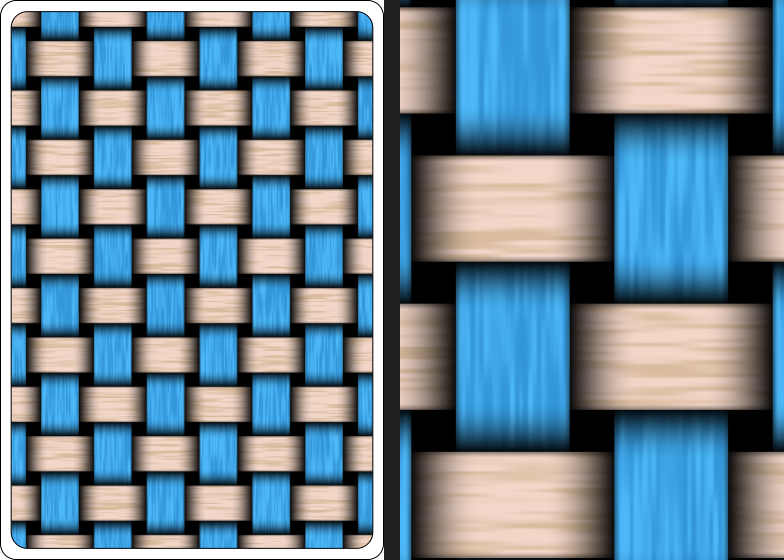
Left: the whole. Right: its middle third, enlarged.
Write a Shadertoy shader that draws this pattern.

```glsl
#define PITCH vec2(0.0943, 0.0882)
#define STRIP_HALF vec2(0.0339, 0.0316)
#define WEAVE_SHIFT vec2(0.0, -0.0016)
#define PANEL_HALF vec2(0.3229, 0.4792)
#define CORNER 0.029
#define LINE_WIDTH 0.0018
#define SHADE_LENGTH vec2(0.041, 0.031)
#define BEIGE vec3(0.95, 0.84, 0.785)
#define TAN vec3(0.85, 0.735, 0.62)
#define BLUE vec3(0.30, 0.72, 0.97)
#define DEEP_BLUE vec3(0.20, 0.59, 0.85)

float hash(vec2 p) {
    vec3 q = fract(p.xyx * vec3(0.1031, 0.1030, 0.0973));
    q += dot(q, q.yzx + 33.33);
    return fract((q.x + q.y) * q.z);
}

float noise(vec2 p) {
    vec2 i = floor(p), f = fract(p);
    f = f * f * (3.0 - 2.0 * f);
    return mix(mix(hash(i), hash(i + vec2(1, 0)), f.x),
               mix(hash(i + vec2(0, 1)), hash(i + vec2(1, 1)), f.x), f.y);
}

// Fine streaks running along the strip
float fibre(float along, float across) {
    return 0.6 * noise(vec2(along * 27.0, across * 380.0))
         + 0.4 * noise(vec2(along * 14.0, across * 170.0) + 57.0);
}

float roundedBox(vec2 p, vec2 halfSize, float radius) {
    vec2 q = abs(p) - halfSize + radius;
    return length(max(q, 0.0)) + min(max(q.x, q.y), 0.0) - radius;
}

float coverage(float dist, float pixel) {
    return clamp(0.5 - dist / pixel, 0.0, 1.0);
}

// Darkens a strip where it dips under its neighbour and along its sides
float stripShade(float toCover, float shadeLength, float side) {
    float rise = sin(1.5708 * clamp(toCover / shadeLength, 0.0, 1.0));
    float rim = smoothstep(-0.001, 0.004, -side);
    return mix(0.05, 1.0, rise) * mix(0.55, 1.0, rim);
}

vec3 weave(vec2 p, float pixel) {
    vec2 cell = p / PITCH;
    vec2 id = floor(cell);
    vec2 q = abs(fract(cell) - 0.5) * PITCH;
    vec2 side = q - STRIP_HALF;
    bool beigeOver = mod(id.x + id.y, 2.0) > 0.5;

    // Distance along each strip to the one that covers it
    vec2 openEnd = PITCH - STRIP_HALF - q;
    float beigeEnd = beigeOver ? openEnd.x : side.x;
    float blueEnd = beigeOver ? side.y : openEnd.y;

    vec3 beige = mix(TAN, BEIGE, smoothstep(0.15, 0.65, fibre(p.x, p.y)));
    vec3 blue = mix(DEEP_BLUE, BLUE, smoothstep(0.2, 0.8, fibre(p.y, p.x)));
    beige *= stripShade(beigeEnd, SHADE_LENGTH.x, side.y);
    blue *= stripShade(blueEnd, SHADE_LENGTH.y, side.x);

    float beigeMask = coverage(side.y, pixel);
    float blueMask = coverage(side.x, pixel);
    return beigeOver ? mix(blue * blueMask, beige, beigeMask)
                     : mix(beige * beigeMask, blue, blueMask);
}

void mainImage(out vec4 fragColor, in vec2 fragCoord) {
    float pixel = 1.0 / iResolution.y;
    vec2 p = (fragCoord - 0.5 * iResolution.xy) * pixel;
    vec2 cardHalf = 0.5 * iResolution.xy * pixel;

    // White card with a thin outer outline
    float card = roundedBox(p, cardHalf, CORNER);
    float outline = abs(card + 0.5 * LINE_WIDTH) - 0.5 * LINE_WIDTH;
    vec3 color = vec3(1.0 - coverage(outline, pixel));

    // Woven panel with its own outline
    float panel = roundedBox(p, PANEL_HALF, CORNER);
    color = mix(color, weave(p - WEAVE_SHIFT, pixel), coverage(panel, pixel));
    color *= 1.0 - coverage(abs(panel) - 0.5 * LINE_WIDTH, pixel);

    fragColor = vec4(color, 1.0);
}
```
